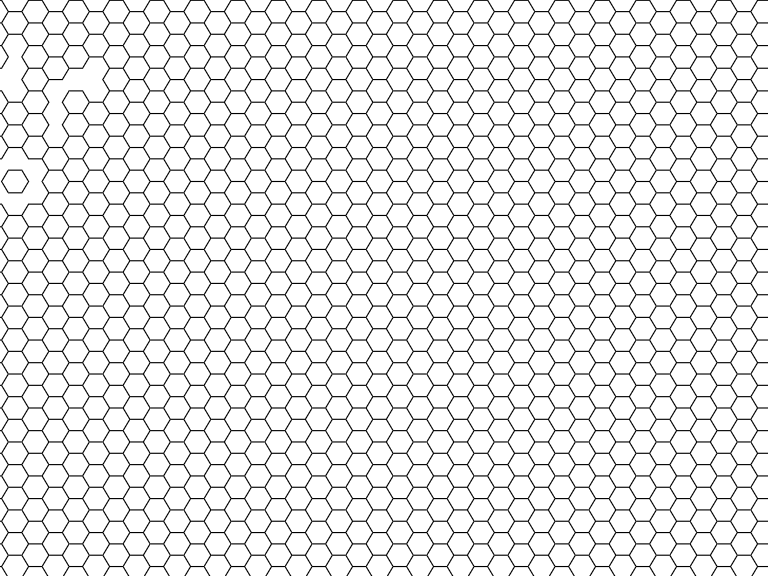
Write a WebGL 1 fragment shader that draws this pattern.

```glsl
precision highp float;
// A white honeycomb of flat-topped hexagons outlined in thin black lines.
// Each pixel finds its nearest cell, then measures the six sides of that cell;
// a few cells near the upper left are absent, so sides between them vanish.

uniform vec2 u_resolution;

// Lengths are fractions of the canvas height, measured from the upper left.
const vec2 CELL_STEP = vec2(0.035156, 0.039323);  // column and row spacing
const vec2 FIRST_CELL = vec2(0.0262, 0.0005);     // centre of cell (0, 0)
const float LINE_WIDTH = 0.00198;
const vec3 PAPER = vec3(1.0);
const vec3 INK = vec3(0.0);
const vec2 RING_CENTRE = vec2(0.0, 8.0);          // lone cell inside a gap

// Even columns hold whole rows, odd columns are shifted by half a row.
vec2 nearestCell(vec2 g) {
  vec2 even = vec2(2.0 * floor(g.x * 0.5 + 0.5), floor(g.y + 0.5));
  vec2 odd = vec2(2.0 * floor(g.x * 0.5) + 1.0, floor(g.y) + 0.5);
  vec2 metric = vec2(0.8660, 1.0);
  float toEven = length((g - even) * metric);
  float toOdd = length((g - odd) * metric);
  return toEven < toOdd ? even : odd;
}

// Number of cell steps between two cells.
float hexSteps(vec2 a, vec2 b) {
  vec2 d = abs(a - b);
  return d.x + max(0.0, d.y - 0.5 * d.x);
}

// True inside a vertical run of cells in one column.
bool inRun(vec2 cell, float column, float top, float bottom) {
  return abs(cell.x - column) < 0.25
      && cell.y > top - 0.25 && cell.y < bottom + 0.25;
}

bool isMissing(vec2 cell) {
  bool ring = abs(hexSteps(cell, RING_CENTRE) - 1.0) < 0.25;
  return ring
      || inRun(cell, -1.0, 3.5, 3.5)
      || inRun(cell, 0.0, 2.0, 4.0)
      || inRun(cell, 2.0, 4.0, 6.0)
      || inRun(cell, 3.0, 3.5, 3.5)
      || inRun(cell, 4.0, 3.0, 4.0);
}

// Hexagon corner in grid units, counted in sixths of a turn.
vec2 corner(float k) {
  float angle = radians(60.0) * k;
  return vec2(0.66667 * cos(angle), 0.57735 * sin(angle));
}

float segmentDistance(vec2 p, vec2 a, vec2 b) {
  vec2 ab = b - a;
  float t = clamp(dot(p - a, ab) / dot(ab, ab), 0.0, 1.0);
  return length(p - a - ab * t);
}

// Share of a pixel covered by a line, also when it is thinner than the pixel.
float lineCoverage(float d, float pixel) {
  float halfLine = 0.5 * LINE_WIDTH;
  float overlap = min(d + 0.5 * pixel, halfLine) - max(d - 0.5 * pixel, -halfLine);
  return clamp(overlap / pixel, 0.0, 1.0);
}

void main() {
  float pixel = 1.0 / u_resolution.y;
  vec2 p = gl_FragCoord.xy * pixel;
  p.y = 1.0 - p.y;

  vec2 grid = (p - FIRST_CELL) / CELL_STEP;
  vec2 cell = nearestCell(grid);
  vec2 local = (grid - cell) * CELL_STEP;
  bool cellMissing = isMissing(cell);

  // A side is drawn when at least one of its two cells is present.
  float d = 1.0;
  for (int i = 0; i < 6; i++) {
    vec2 a = corner(float(i));
    vec2 b = corner(float(i) + 1.0);
    vec2 neighbour = cell + a + b;
    if (!cellMissing || !isMissing(neighbour)) {
      d = min(d, segmentDistance(local, a * CELL_STEP, b * CELL_STEP));
    }
  }

  gl_FragColor = vec4(mix(PAPER, INK, lineCoverage(d, pixel)), 1.0);
}
```
